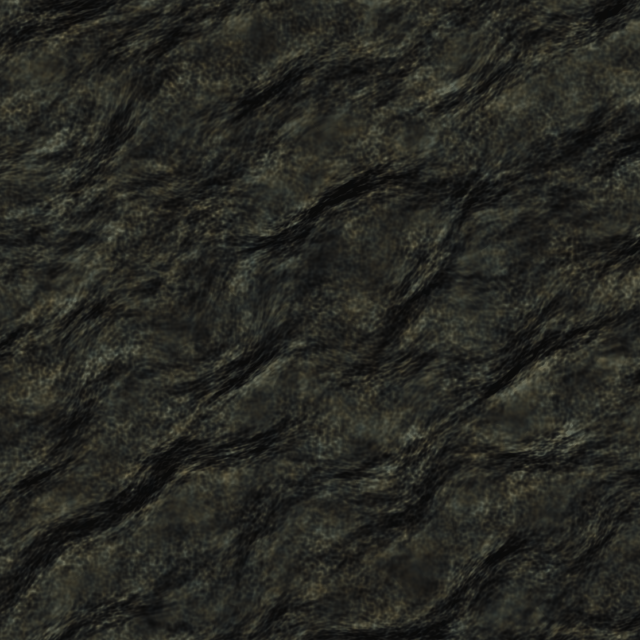
Give the GLSL for this texture, as a three.js fragment shader.

```glsl
// Dark, rough rock face with ledges running up to the right.
// A noise relief, pushed over to form steep lips, is lit from the upper left;
// blotches, flakes, creases and grain then vary its tone and tint.
varying vec2 vUv;

const float LEDGE_ANGLE = 0.52;
const vec2 LEDGE_FREQ = vec2(5.5, 10.0);   // along, across the ledges
const vec2 OCTAVE_GROWTH = vec2(1.65, 2.0); // finer octaves are rounder
const float OCTAVE_FADE = 0.46;
const float OVERHANG = 0.024;
const vec2 TO_LIGHT = vec2(-0.5, 0.866);
const float LIGHT_STEP = 0.0025;
const float RELIEF_GAIN = 0.042;
const float CREASE_DEPTH = 1.4;
const float FLAKE_FREQ = 30.0;
const float GRAIN_FREQ = 165.0;
const float MEDIAN_TONE = 0.138;
const float CONTRAST = 0.37;
const vec3 DARK_TINT = vec3(1.0, 1.01, 0.96);
const vec3 LIGHT_TINT = vec3(1.0, 1.01, 0.82);
const vec3 WARM_SHIFT = vec3(0.04, 0.0, -0.04);

// Takes a point into axes turned anticlockwise by a
vec2 toTurned(vec2 p, float a) {
  vec2 axis = vec2(cos(a), sin(a));
  return vec2(dot(p, axis), dot(p, vec2(-axis.y, axis.x)));
}

vec2 hash2(vec2 p) {
  vec3 q = fract(vec3(p.xyx) * vec3(0.1031, 0.1030, 0.0973));
  q += dot(q, q.yzx + 33.33);
  return fract((q.xx + q.yz) * q.zy);
}

float cornerSlope(vec2 cell, vec2 offset) {
  float a = 6.2832 * hash2(cell + 200.0).x;
  return dot(vec2(cos(a), sin(a)), offset);
}

// Gradient noise, roughly -1 to 1
float noise(vec2 p) {
  vec2 i = floor(p), f = fract(p);
  vec2 w = f * f * f * (f * (f * 6.0 - 15.0) + 10.0);
  vec2 e = vec2(1.0, 0.0);
  float low = mix(cornerSlope(i, f), cornerSlope(i + e, f - e), w.x);
  float high = mix(cornerSlope(i + e.yx, f - e.yx), cornerSlope(i + 1.0, f - 1.0), w.x);
  return 2.0 * mix(low, high, w.y);
}

// Coordinates along and across the ledges, gently bent
vec2 ledgeSpace(vec2 p) {
  vec2 bend = vec2(noise(p * 5.0 + 3.7), noise(p * 5.0 + 41.3));
  return toTurned(p, LEDGE_ANGLE) + 0.02 * bend;
}

// Long ledges first, then ever rounder lumps
float fbm(vec2 q) {
  float sum = 0.0, amp = 1.0;
  vec2 freq = LEDGE_FREQ;
  for (int i = 0; i < 5; i++) {
    sum += amp * noise(q * freq + 17.3 * float(i));
    freq = vec2(max(freq.x * OCTAVE_GROWTH.x, freq.y * OCTAVE_GROWTH.x), freq.y * OCTAVE_GROWTH.y);
    amp *= OCTAVE_FADE;
  }
  return sum;
}

// High ground leans away from the light, which steepens the shaded lips
float relief(vec2 p) {
  float lean = noise(ledgeSpace(p) * LEDGE_FREQ);
  return fbm(ledgeSpace(p + TO_LIGHT * OVERHANG * lean));
}

// Flat tone of the nearest scattered seed, softened at the borders
float flakes(vec2 p) {
  vec2 cell = floor(p);
  float sum = 0.0, total = 0.0;
  for (int y = -1; y <= 1; y++) {
    for (int x = -1; x <= 1; x++) {
      vec2 c = cell + vec2(float(x), float(y));
      vec2 d = c + hash2(c + 70.0) - p;
      float weight = exp(-22.0 * dot(d, d));
      sum += weight * (2.0 * hash2(c + 130.0).y - 1.0);
      total += weight;
    }
  }
  return sum / max(total, 0.00001);
}

void main() {
  vec2 p = vUv;
  vec2 q = ledgeSpace(p);

  // Slope towards the light
  float slope = (relief(p) - relief(p + TO_LIGHT * LIGHT_STEP)) / LIGHT_STEP;
  float z = RELIEF_GAIN * slope;
  z = z > 0.0 ? z / (1.0 + 0.2 * z) : z;

  // Broken dark creases along the ledges
  float path = abs(noise(q * vec2(3.0, 8.0) + 9.1) + 0.14 * noise(p * 38.0));
  float broken = smoothstep(-0.1, 0.45, noise(q * vec2(4.0, 6.0) + 60.0));
  z -= CREASE_DEPTH * broken * (1.0 - smoothstep(0.0, 0.14, path));

  // Broad blotches, angular flakes and fine grain
  z += 0.45 * noise(p * 4.0 + 23.0) + 0.4 * noise(p * 17.0 + 5.0);
  vec2 ragged = p + 0.008 * vec2(noise(p * 45.0), noise(p * 45.0 + 19.0));
  z += 0.4 * flakes(ragged * FLAKE_FREQ);
  float grainy = 0.8 + 0.6 * noise(p * 13.0 + 80.0);
  float grain = 0.85 * noise(p * GRAIN_FREQ) + 0.5 * noise(toTurned(p, 0.7) * GRAIN_FREQ * 0.5);
  z += grainy * grain;

  // Tone to colour, with faint warm and cool stains
  float tone = MEDIAN_TONE * exp(CONTRAST * clamp(z + 0.1, -3.5, 2.8));
  vec3 tint = mix(DARK_TINT, LIGHT_TINT, smoothstep(0.06, 0.22, tone));
  float stain = 0.6 * noise(p * 6.0 + 51.0) + noise(p * 32.0 + 11.0) + noise(p * 95.0 + 31.0);
  gl_FragColor = vec4(tone * (tint + WARM_SHIFT * stain), 1.0);
}
```
